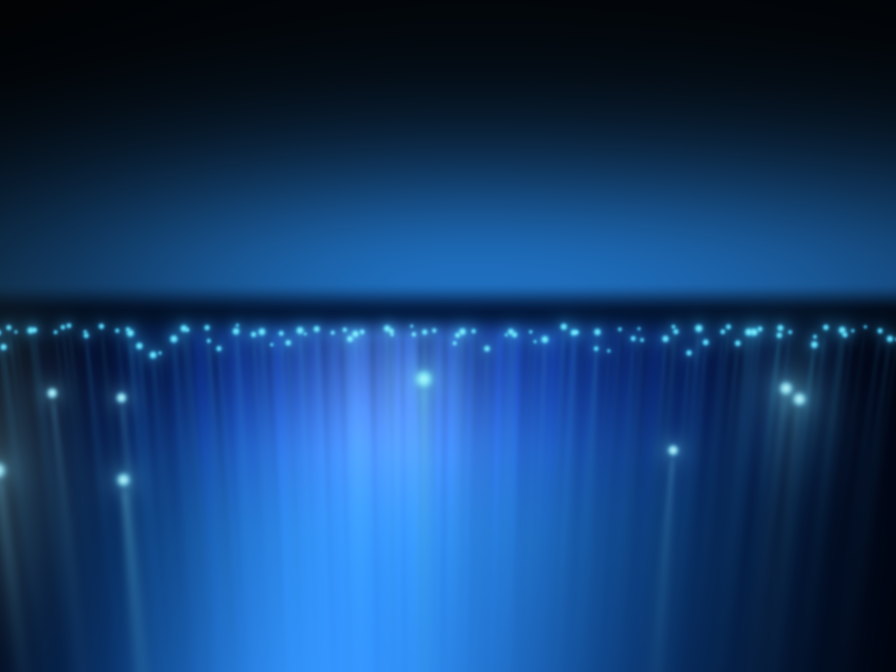
Write a Shadertoy shader that draws this background.

```glsl
// Glowing blue water below a dark horizon, with small lamps trailing light downward.

float hash(float n) {
    return fract(sin(n * 91.37) * 4375.85);
}

float noise(float x) {
    float cell = floor(x), f = fract(x);
    return mix(hash(cell), hash(cell + 1.0), f * f * (3.0 - 2.0 * f));
}

// Bell curve with separate widths left and right of zero.
float bell(float x, float leftWidth, float rightWidth) {
    float t = x / (x < 0.0 ? leftWidth : rightWidth);
    return exp(-t * t);
}

vec3 skyColor(vec2 p) {
    float height = max(p.y - 0.075, 0.0);
    float glow = 0.71 * bell(height, 0.2, 0.2) + 0.035;
    glow *= bell(p.x - 0.03, 0.72, 1.05);
    return glow * vec3(0.16, 0.58, 1.0);
}

vec3 waterColor(vec2 p) {
    float depth = max(0.03 - p.y, 0.0);
    float beam = bell(p.x + 0.09 + 0.14 * depth, 0.36, 0.5);
    beam *= mix(0.68, 1.0, smoothstep(0.0, 0.22, depth));
    float greenGain = mix(0.43, 0.58, smoothstep(0.05, 0.35, depth));
    vec3 color = vec3(0.2 * beam * beam, greenGain * pow(beam, 1.25), beam);

    // Pale bloom under the brightest stretch of horizon.
    vec2 bloom = (p - vec2(-0.085, -0.1)) / vec2(0.13, 0.14);
    color += vec3(0.16, 0.15, 0.06) * exp(-dot(bloom, bloom));

    // Fine curtains of light fanning toward the center.
    float fan = (p.x + 0.04) / (1.0 - 0.2 * depth);
    float curtain = 0.6 * noise(fan * 42.0 + 17.0) + 0.4 * noise(fan * 110.0);
    float fade = smoothstep(0.0, 0.05, depth) * exp(-depth * 5.0);
    return color * (1.0 + 0.5 * (curtain - 0.5) * fade);
}

// Bright core, soft halo and a leaning trail below.
float lamp(vec2 p, vec2 center, float size, float trail) {
    vec2 d = p - center;
    float r = length(d);
    float light = 2.2 * exp(-r * r / (size * size)) + 0.55 * exp(-r / (size * 2.0));
    float drop = max(-d.y, 0.0);
    float lean = 0.2 * (-0.04 - center.x) * drop;
    float width = size * 0.9 + 0.025 * drop;
    float streak = bell(d.x - lean, width, width);
    return light + trail * streak * smoothstep(0.0, 0.03, drop) * exp(-drop * 4.0);
}

// Small lamps crowded along the waterline.
float shoreLamps(vec2 p) {
    float light = 0.0;
    for (int i = 0; i < 92; i++) {
        float id = float(i);
        float x = (id + 1.6 * hash(id + 3.1)) / 92.0 * 1.36 - 0.69;
        float drop = pow(hash(id + 47.3), 3.0);
        float power = 0.3 + 0.7 * hash(id + 71.9);
        vec2 center = vec2(x, 0.017 - 0.012 * hash(id + 8.7) - 0.035 * drop);
        float size = 0.0028 + 0.002 * power * power;
        light += power * lamp(p, center, size, 0.12);
    }
    return light;
}

void mainImage(out vec4 fragColor, in vec2 fragCoord) {
    vec2 p = (fragCoord - 0.5 * iResolution.xy) / iResolution.y;

    // Sky and water meet in a dark band.
    vec3 color = vec3(0.01, 0.1, 0.25) * bell(p.x + 0.03, 0.6, 0.7);
    color = mix(color, skyColor(p), smoothstep(0.035, 0.08, p.y));
    color = mix(color, waterColor(p), 1.0 - smoothstep(-0.005, 0.035, p.y));

    // Shore lamps, then the large lamps floating nearer.
    vec3 light = vec3(0.2, 0.72, 1.0) * shoreLamps(p);
    light += vec3(0.25, 0.85, 0.95) * lamp(p, vec2(-0.036, -0.064), 0.0095, 0.35);
    float silver = lamp(p, vec2(0.503, -0.078), 0.0075, 0.14)
        + lamp(p, vec2(0.523, -0.094), 0.0075, 0.16)
        + lamp(p, vec2(0.335, -0.17), 0.006, 0.25)
        + lamp(p, vec2(-0.483, -0.214), 0.0075, 0.35)
        + lamp(p, vec2(-0.486, -0.092), 0.006, 0.16)
        + lamp(p, vec2(-0.589, -0.085), 0.006, 0.22)
        + lamp(p, vec2(-0.67, -0.2), 0.009, 0.25);
    light += vec3(0.36, 0.75, 0.9) * silver;

    // Misty haze around the outer lamps.
    vec2 leftHaze = (p - vec2(-0.68, -0.2)) / vec2(0.11, 0.2);
    vec2 rightHaze = (p - vec2(0.51, -0.1)) / vec2(0.07, 0.1);
    light += vec3(0.13, 0.19, 0.2) * exp(-dot(leftHaze, leftHaze));
    light += vec3(0.06, 0.14, 0.17) * exp(-dot(rightHaze, rightHaze));

    color = 1.0 - (1.0 - clamp(color, 0.0, 1.0)) * exp(-light);
    fragColor = vec4(color, 1.0);
}
```
